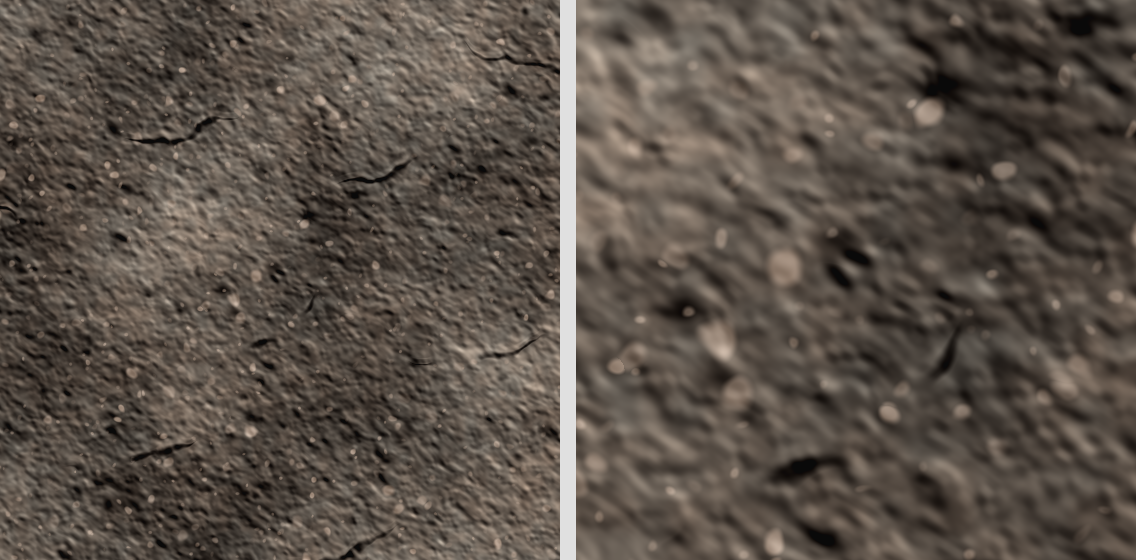
Left, the full canvas; right, a detail of the centre.
Write a WebGL 2 fragment shader that draws this texture.

```glsl
#version 300 es
precision highp float;
// Rough weathered earth with slanted grain, pale chips, dark pits and cracks.
// Short stretched noise is lit as a relief; cellular scatter places chips and
// pits, and a loop draws tapered, jagged cracks over broad tonal patches.
uniform vec2 u_resolution;
out vec4 fragColor;

const vec3 DARK = vec3(0.15, 0.126, 0.108);
const vec3 LIGHT = vec3(0.62, 0.565, 0.51);
const vec3 CHIP = vec3(0.72, 0.63, 0.56);
const vec2 TO_LIGHT = vec2(0.5, 0.87);

float hash(vec2 p) {
    vec3 q = fract(p.xyx * vec3(0.1031, 0.1030, 0.0973));
    q += dot(q, q.yzx + 33.33);
    return fract((q.x + q.y) * q.z);
}

vec2 hash2(vec2 p) {
    return vec2(hash(p), hash(p + 71.7));
}

float noise(vec2 p) {
    vec2 cell = floor(p), f = fract(p);
    f = f * f * f * (f * (f * 6.0 - 15.0) + 10.0);
    float low = mix(hash(cell), hash(cell + vec2(1, 0)), f.x);
    float high = mix(hash(cell + vec2(0, 1)), hash(cell + 1.0), f.x);
    return mix(low, high, f.y);
}

vec2 rotate(vec2 p, float angle) {
    float c = cos(angle), s = sin(angle);
    return vec2(c * p.x + s * p.y, c * p.y - s * p.x);
}

// Noise stretched along the given direction
float grain(vec2 p, float angle, vec2 freq, float seed) {
    return noise(rotate(p, angle) * freq + seed);
}

float height(vec2 p) {
    return 0.55 * grain(p, -0.45, vec2(30, 48), 140.0)
         + 0.45 * grain(p, -0.75, vec2(58, 102), 260.0)
         + 0.30 * grain(p, -0.35, vec2(82, 120), 320.0)
         + 0.20 * grain(p, -0.62, vec2(115, 180), 390.0);
}

// Scattered round spots: x is coverage, y a random value of the spot
vec2 scatter(vec2 p, float cells, float share, float softness, float seed) {
    vec2 q = p * cells, base = floor(q), best = vec2(0);
    for (int j = -1; j <= 1; j++)
    for (int i = -1; i <= 1; i++) {
        vec2 id = base + vec2(i, j);
        if (hash(id + seed) > share) continue;
        float pick = hash(id + seed + 19.3);
        float radius = mix(0.22, 0.46, pick * pick);
        float dist = length(q - id - hash2(id + seed + 43.1));
        float cover = 1.0 - smoothstep(radius * (1.0 - softness), radius, dist);
        if (cover > best.x) best = vec2(cover, hash(id + seed + 87.9));
    }
    return best;
}

// Tapered cracks, one per height band, with sine bends and jagged outline
float cracks(vec2 p) {
    float jag = 0.020 * (noise(p * 21.0 + 50.0) - 0.5)
              + 0.007 * (noise(p * 62.0 + 90.0) - 0.5);
    float broken = smoothstep(0.2, 0.5, noise(p * 19.0 + 15.0));
    float swell = mix(0.5, 1.4, noise(p * 48.0 + 35.0));
    float cover = 0.0;
    for (int i = 0; i < 8; i++) {
        float n = float(i);
        vec2 id = vec2(n, 5.0);
        vec2 center = vec2(fract(n * 0.618 + 0.62), (n + hash(id)) / 8.0);
        vec2 q = rotate(p - center, mix(-0.3, 0.65, hash(id + 9.0)));
        float along = q.x / mix(0.08, 0.17, hash(id + 27.0));
        float bend = 0.016 * along * along + 0.006 * sin(along * 5.1 + n);
        float width = 0.0082 * swell * (1.0 - smoothstep(0.3, 1.0, abs(along)));
        float line = 1.0 - smoothstep(width * 0.1, width + 0.001, abs(q.y - bend - jag));
        cover = max(cover, line * smoothstep(0.0, 0.004, width));
    }
    return cover * broken;
}

void main() {
    vec2 p = gl_FragCoord.xy / u_resolution.y;

    // Slight wander roughens the grain without curling it
    vec2 wander = vec2(noise(p * 34.0 + 8.0), noise(p * 34.0 + 61.0)) - 0.5;
    vec2 ground = p + 0.005 * wander;

    // Lit relief and mottled grains over broad patches
    float patches = 0.26 * noise(p * 3.2 + 21.0) + 0.13 * noise(p * 8.5 + 33.0)
                  + 0.08 * noise(p * 19.0 + 45.0) - 0.235;
    float relief = height(ground) - height(ground + TO_LIGHT * 0.0055);
    float mottle = 0.6 * grain(ground, -0.6, vec2(55, 75), 7.0)
                 + 0.4 * grain(ground, -0.3, vec2(100, 125), 17.0) - 0.5;
    float tone = 0.375 + 0.50 * relief + patches + 0.14 * mottle + 0.06 * (p.x - 0.5);

    // Pits and cracks, each with a faint lit lip
    vec2 pitPoint = rotate(ground, -0.45) * vec2(0.75, 1.1);
    float pit = scatter(pitPoint, 23.0, 0.22, 0.9, 500.0).x;
    float gap = cracks(p);
    float lip = cracks(p - vec2(0.0, 0.011)) * (1.0 - gap);
    tone += 0.08 * lip - 0.20 * pit - 0.30 * gap;

    vec3 color = mix(DARK, LIGHT, (tone - DARK.r) / (LIGHT.r - DARK.r));
    float warmth = noise(p * 9.0 + 77.0) * 0.5 + noise(ground * 50.0 + 12.0) * 0.5;
    color *= mix(vec3(0.96, 1.01, 1.04), vec3(1.04, 0.99, 0.96), warmth);

    // Pale chips, large and small, sharing the relief of the ground
    vec2 rough = p + 0.007 * (vec2(noise(p * 62.0), noise(p * 62.0 + 40.0)) - 0.5);
    vec2 large = scatter(rough, 33.0, 0.13, 0.55, 700.0);
    vec2 small = scatter(rough, 56.0, 0.19, 0.7, 900.0);
    float chips = max(large.x * mix(0.2, 0.85, large.y), small.x * mix(0.1, 0.6, small.y));
    color = mix(color, CHIP + 0.45 * relief, chips * (1.0 - gap));

    fragColor = vec4(clamp(color, 0.035, 1.0), 1.0);
}
```
